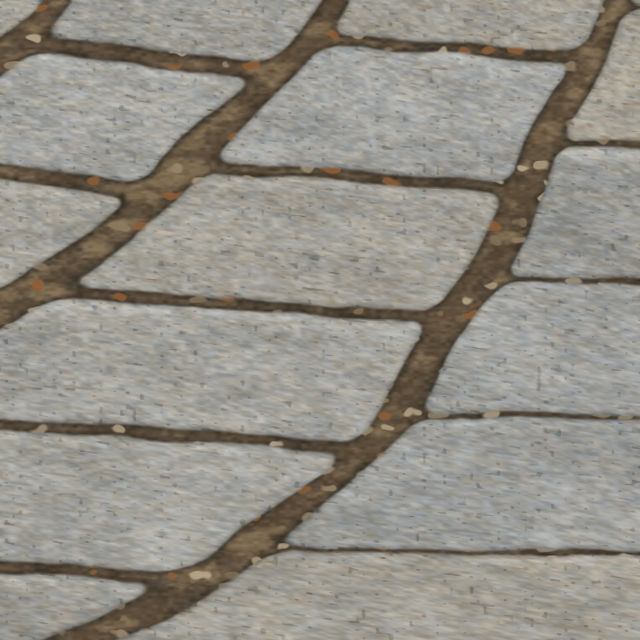
Give the GLSL for this texture, as a Shadertoy shader.

```glsl
// Worn grey paving slabs in slanting columns, seen in perspective, with earth joints.
// Curved column lines and sloping rows give a rounded cell distance; streaked
// value noise grains the stone, and scattered flat pebbles fill the soil.

const vec3 STONE       = vec3(0.625, 0.615, 0.585);
const vec3 STONE_WARM  = vec3(0.022, 0.004, -0.020);
const vec3 SOIL_DARK   = vec3(0.25, 0.22, 0.18);
const vec3 SOIL_MID    = vec3(0.37, 0.31, 0.24);
const vec3 SOIL_LIGHT  = vec3(0.49, 0.42, 0.32);
const vec3 PEBBLE_PALE = vec3(0.74, 0.68, 0.57);
const vec3 PEBBLE_RUST = vec3(0.56, 0.37, 0.22);
const float COLUMN_GAP = 0.025;   // half width of the slanting joints
const float CORNER     = 0.024;   // rounding of slab corners
const float EDGE_BLUR  = 0.0030;
const float WARP       = 0.013;
const vec2 PEBBLE_GRID = vec2(24.0, 44.0);

float hash(vec2 p) {
    vec3 q = fract(p.xyx * 0.1031);
    q += dot(q, q.yzx + 33.33);
    return fract((q.x + q.y) * q.z);
}

float noise(vec2 p) {
    vec2 i = floor(p), f = fract(p);
    f = f * f * (3.0 - 2.0 * f);
    return mix(mix(hash(i), hash(i + vec2(1, 0)), f.x),
               mix(hash(i + vec2(0, 1)), hash(i + vec2(1, 1)), f.x), f.y);
}

float fbm(vec2 p) {
    float sum = 0.0, amp = 0.5;
    for (int i = 0; i < 4; i++) {
        sum += amp * noise(p);
        p = p * 2.03 + 17.7;
        amp *= 0.5;
    }
    return sum / 0.9375;
}

// Distance inside a slab (negative in the joints); also its id and the depth below its top
float slabDistance(vec2 p, out vec2 id, out float fromTop) {
    float t = max(p.y, 0.0);
    float mainJoint = 0.961 - 0.475 * t - 0.368 * pow(t, 5.0) + 0.008 * sin(t * 21.0);
    float spread = 0.436 + 0.25 * t + 0.69 * t * t;
    float column = (p.x - mainJoint) / spread;
    float k = floor(column);

    // Distance to the nearest column line, corrected for its slant
    float nearest = round(column);
    float slant = -0.475 - 1.84 * pow(t, 4.0) + nearest * (0.25 + 1.38 * t);
    float gap = COLUMN_GAP + 0.014 * (noise(p * 7.0 + 3.0) - 0.5);
    gap *= mix(0.65, 1.0, smoothstep(0.0, 0.16, t));
    float dColumn = abs(column - nearest) * spread / sqrt(1.0 + slant * slant) - gap;

    // Rows differ in slope, start and spacing from column to column
    float pitch = 0.212 + 0.0083 * k;
    float row = (p.y - (0.015 - 0.05 * k) * (p.x - mainJoint) - 0.010 + 0.08 * k) / pitch;
    id = vec2(k, floor(row));
    float rowGap = 0.0038 - 0.0043 * k + 0.003 * (noise(p * 13.0) - 0.5);
    fromTop = fract(row) * pitch - rowGap;
    float dRow = min(fract(row), 1.0 - fract(row)) * pitch - rowGap;

    vec2 q = CORNER - vec2(dColumn, dRow);
    return CORNER - length(max(q, 0.0)) - min(max(q.x, q.y), 0.0);
}

vec3 stoneColor(vec2 p, vec2 id, float d, float fromTop) {
    vec2 g = vec2(p.x, p.y - 0.13 * p.x);
    float stretch = mix(1.0, 0.62, p.y);
    float mottle = fbm(g * vec2(9.0, 22.0) + id * 5.3) - 0.5;
    float streak = noise(g * vec2(75.0 * stretch, 185.0)) - 0.5;
    float grain = noise(g * vec2(150.0 * stretch, 310.0) + 41.0) - 0.5;
    float light = 0.13 * mottle + 0.115 * streak + 0.085 * grain;
    light += 0.045 * (hash(id + 31.0) - 0.5);

    // Pale worn upper rim, slightly soiled margins, sparse dark pits
    float rim = smoothstep(0.026, 0.006, fromTop) * noise(p * vec2(14.0, 25.0));
    light += 0.085 * rim - 0.10 * smoothstep(0.009, 0.0, d);
    light -= 0.10 * smoothstep(0.80, 0.95, noise(g * vec2(95.0, 170.0) + 77.0));

    float warmth = 1.4 * (hash(id + 8.0) - 0.5) + 1.6 * (noise(g * vec2(55.0, 110.0) + 9.0) - 0.5);
    return STONE + light + STONE_WARM * warmth;
}

vec3 soilColor(vec2 p, float d) {
    float lumps = fbm(p * vec2(32.0, 58.0));
    float depth = smoothstep(0.001, -0.016, d);
    vec3 col = mix(SOIL_DARK, SOIL_MID, clamp(depth * 0.85 + 1.3 * (lumps - 0.38), 0.0, 1.0));
    col = mix(col, SOIL_LIGHT, depth * smoothstep(0.46, 0.70, fbm(p * vec2(20.0, 46.0) + 60.0)));
    col += 0.09 * (noise(p * vec2(120.0, 210.0)) - 0.5);

    // Flat pebbles, at most one in each grid cell
    vec2 q = p * PEBBLE_GRID + 0.35 * (vec2(noise(p * 70.0), noise(p * 70.0 + 50.0)) - 0.5);
    vec2 cell = floor(q);
    vec2 centre = 0.35 + 0.3 * vec2(hash(cell + 3.0), hash(cell + 12.0));
    float radius = 0.15 + 0.20 * hash(cell + 21.0);
    float pebble = smoothstep(0.08, -0.08, length(fract(q) - centre) - radius);
    pebble *= step(0.60, hash(cell + 47.0));
    vec3 tint = mix(SOIL_LIGHT, PEBBLE_PALE, hash(cell + 63.0));
    tint = mix(tint, PEBBLE_RUST, step(0.72, hash(cell + 85.0)));
    return mix(col, tint, 0.85 * pebble);
}

void mainImage(out vec4 fragColor, in vec2 fragCoord) {
    // Canvas units with y running down, toward the viewer
    vec2 p = fragCoord / iResolution.xy;
    p.y = 1.0 - p.y;

    vec2 bend = vec2(fbm(p * 11.0), fbm(p * 11.0 + 30.0)) - 0.5;
    vec2 id;
    float fromTop;
    float d = slabDistance(p + WARP * bend, id, fromTop);

    float slab = smoothstep(-EDGE_BLUR, EDGE_BLUR, d);
    vec3 col = mix(soilColor(p, d), stoneColor(p, id, d, fromTop), slab);
    fragColor = vec4(clamp(col, 0.0, 1.0), 1.0);
}
```
